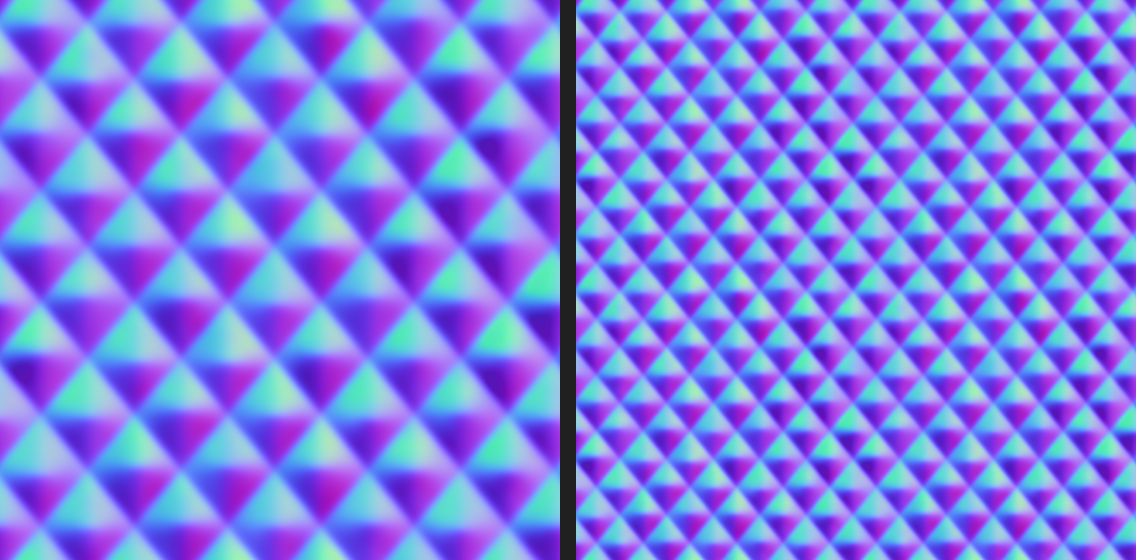
Left, the tile; right, the same tile 2 across and 2 down.
Write a WebGL 2 fragment shader that draws this texture map.

```glsl
#version 300 es
precision highp float;
// Tangent-space normal map of quilted diamonds, 6 across and 5 down, with a
// second set offset by half a step. Each diamond is a faceted, rounded tip;
// neighbouring slopes are blended by Gaussian weights, then encoded as colour.

#define REPEATS vec2(6.0, 5.0)     // diamonds across and down
#define PHASE vec2(0.44, 0.80)     // lattice offset, in repeats
#define SLOPE vec2(0.43, 0.76)     // steepness along x and y
#define RIDGE_SOFTNESS vec2(0.26, 0.13) // rounding of the tip along x and y
#define SIDE_FADE 0.16             // flattening towards the side corners
#define GROOVE_SHARPNESS 14.0      // higher gives narrower grooves
#define LEAN_MEAN 0.12             // sideways imbalance of the diamonds
#define LEAN_SWING 0.32            // its slow change across the sheet
#define CELL_VARIATION 0.20        // differences between diamonds
#define DENT_STRENGTH 0.16         // fine unevenness of the surface

uniform vec2 u_resolution;
out vec4 fragColor;

const float TAU = 6.2831853;

float hash(vec2 p) {
    return fract(sin(dot(p, vec2(127.1, 311.7))) * 43758.5453);
}

vec2 hash2(vec2 p) {
    return vec2(hash(p), hash(p + 37.3));
}

// Smooth vector noise in -1..1 that wraps after the given period
vec2 wrappedNoise(vec2 p, vec2 period) {
    vec2 cell = floor(p);
    vec2 f = fract(p);
    f = f * f * (3.0 - 2.0 * f);
    vec2 a = hash2(mod(cell, period));
    vec2 b = hash2(mod(cell + vec2(1.0, 0.0), period));
    vec2 c = hash2(mod(cell + vec2(0.0, 1.0), period));
    vec2 d = hash2(mod(cell + 1.0, period));
    return 2.0 * mix(mix(a, b, f.x), mix(c, d, f.x), f.y) - 1.0;
}

// Slope of one diamond; q reaches 1 at its corners
vec2 diamondSlope(vec2 q, vec2 id, float lean) {
    vec2 wrappedId = mod(id + 0.25, REPEATS);
    vec2 shift = hash2(wrappedId) - 0.5;
    vec2 change = hash2(wrappedId + 11.7) - 0.5;
    q -= CELL_VARIATION * shift;
    vec2 spread = q * q + RIDGE_SOFTNESS * RIDGE_SOFTNESS;
    spread.y += SIDE_FADE * q.x * q.x;
    vec2 slope = q * inversesqrt(spread);
    slope.y *= 1.0 - (lean + CELL_VARIATION * change.y) * clamp(q.x * 1.6, -1.0, 1.0);
    return slope * (1.0 + CELL_VARIATION * change.x);
}

void main() {
    vec2 uv = gl_FragCoord.xy / u_resolution;
    float lean = LEAN_MEAN - LEAN_SWING * cos(TAU * (uv.x - 0.44));

    // Diagonal axes turn the staggered diamonds into unit squares
    vec2 grid = uv * REPEATS - PHASE;
    vec2 diagonal = vec2(grid.x + grid.y, grid.x - grid.y);
    vec2 nearest = floor(diagonal + 0.5);

    // Blend the slopes of the surrounding diamonds
    vec2 slopeSum = vec2(0.0);
    float weightSum = 0.0;
    for (int j = -1; j <= 1; j++) {
        for (int i = -1; i <= 1; i++) {
            vec2 center = nearest + vec2(i, j);
            vec2 offset = diagonal - center;
            vec2 q = vec2(offset.x + offset.y, offset.x - offset.y);
            vec2 id = 0.5 * vec2(center.x + center.y, center.x - center.y);
            float weight = exp(-GROOVE_SHARPNESS * dot(offset, offset));
            slopeSum += weight * diamondSlope(q, id, lean);
            weightSum += weight;
        }
    }
    vec2 slope = slopeSum / weightSum;

    // Small dents
    vec2 dentPeriod = REPEATS * 4.0;
    slope += DENT_STRENGTH * wrappedNoise(uv * dentPeriod, dentPeriod);

    // Encode the unit normal
    vec2 tilt = SLOPE * slope;
    tilt *= min(1.0, 0.9 / max(length(tilt), 0.001));
    vec3 normal = vec3(tilt, sqrt(1.0 - dot(tilt, tilt)));
    fragColor = vec4(0.5 + 0.5 * normal, 1.0);
}
```
